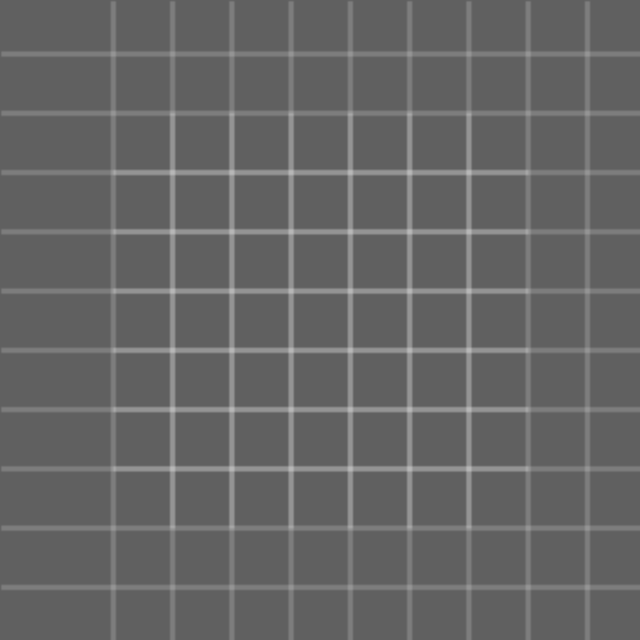
Give the GLSL for this pattern, as a WebGL 1 fragment shader.

```glsl
precision highp float;

uniform vec2 u_resolution;

#define PITCH 0.0926
#define GRID_ORIGIN vec2(0.1771, 0.1748)
#define LINE_WIDTH 0.0080
#define LINE_SOFTNESS 0.0024
#define EDGE_GAP 0.0020
#define INNER_CELLS 7.0
#define LINE_ALPHA 0.18
#define BACKGROUND vec3(0.378)
#define LINE_COLOR vec3(1.0)

// Soft step whose transition never gets thinner than a pixel.
float softStep(float edge, float x) {
    float blur = max(LINE_SOFTNESS, 0.75 / u_resolution.y);
    return smoothstep(edge - blur, edge + blur, x);
}

// Coverage of the nearest grid line, given a coordinate in cells.
float lineMask(float cell) {
    float dist = abs(cell - floor(cell + 0.5)) * PITCH;
    return 1.0 - softStep(0.5 * LINE_WIDTH, dist);
}

// 1 between two grid positions, both measured in cells.
float span(float cell, float first, float last) {
    return softStep(0.0, (cell - first) * PITCH)
         * softStep(0.0, (last - cell) * PITCH);
}

vec3 overlay(vec3 base, float coverage) {
    return mix(base, LINE_COLOR, LINE_ALPHA * coverage);
}

void main() {
    vec2 uv = gl_FragCoord.xy / u_resolution;
    vec2 cell = (uv - GRID_ORIGIN) / PITCH;
    float vertical = lineMask(cell.x);
    float horizontal = lineMask(cell.y);

    // Outer grid: the leftmost column is wide, with no line inside it.
    float outerV = vertical * step(-0.5, cell.x) * softStep(EDGE_GAP, 1.0 - uv.y);
    float outerH = horizontal * softStep(EDGE_GAP, uv.x);

    // Inner grid: a second layer of lines without its own border.
    float lastLine = INNER_CELLS - 0.5;
    float innerV = vertical * span(cell.x, 0.5, lastLine) * span(cell.y, 0.0, INNER_CELLS);
    float innerH = horizontal * span(cell.y, 0.5, lastLine) * span(cell.x, 0.0, INNER_CELLS);

    // Translucent layers brighten where they cross.
    vec3 color = overlay(BACKGROUND, outerV);
    color = overlay(color, outerH);
    color = overlay(color, innerV);
    color = overlay(color, innerH);
    gl_FragColor = vec4(color, 1.0);
}
```
